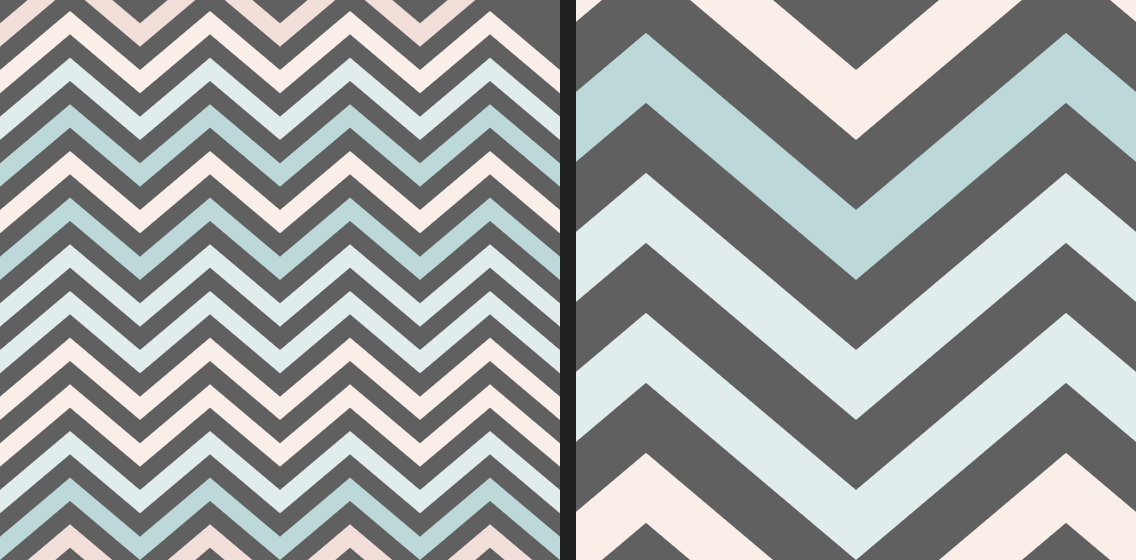
Left, the full canvas; right, a detail of the centre.
Give the GLSL for this pattern, as a WebGL 1 fragment shader.

```glsl
precision mediump float;
// Flat chevron stripes in cream, pale mint, teal and pink on dark grey.

uniform vec2 u_resolution;

const float ZIGZAGS = 4.0;          // peaks across the canvas
const float ROWS = 12.0;            // stripe spacings down the canvas
const float ZIGZAG_DROP = 0.10547;  // height from peak to valley
const float TOP_SHIFT = 0.0638;     // first peak lies this far above the top edge
const float STRIPE_FILL = 0.5;      // coloured share of each spacing
const float LAST_PEAK_X = 0.875;    // the top stripe ends at this peak

const vec3 GREY  = vec3(0.376, 0.376, 0.376);
const vec3 CREAM = vec3(0.976, 0.933, 0.910);
const vec3 MINT  = vec3(0.882, 0.929, 0.925);
const vec3 TEAL  = vec3(0.737, 0.847, 0.847);
const vec3 PINK  = vec3(0.953, 0.875, 0.855);

bool isRow(float row, float index) {
  return abs(row - index) < 0.5;
}

// Irregular colour order, counted from the top stripe.
vec3 stripeColour(float row) {
  if (isRow(row, 0.0) || isRow(row, 12.0)) return PINK;
  if (isRow(row, 3.0) || isRow(row, 5.0) || isRow(row, 11.0)) return TEAL;
  if (isRow(row, 1.0) || isRow(row, 4.0) ||
      isRow(row, 8.0) || isRow(row, 9.0)) return CREAM;
  return MINT;
}

// Triangle wave: 0 at a peak, 1 at a valley.
float zigzag(float x) {
  return abs(2.0 * fract(x * ZIGZAGS) - 1.0);
}

void main() {
  vec2 uv = gl_FragCoord.xy / u_resolution;
  float depth = 1.0 - uv.y + TOP_SHIFT - ZIGZAG_DROP * zigzag(uv.x);

  // Centre each stripe in its own cell so both edges blend with its colour.
  float cell = depth * ROWS + 0.5 - 0.5 * STRIPE_FILL;
  float row = floor(cell);
  float edge = 0.5 * STRIPE_FILL - abs(fract(cell) - 0.5);

  // One pixel measured across the slanted edge, in cell units.
  float slope = 2.0 * ZIGZAGS * ZIGZAG_DROP;
  float pixel = ROWS * length(vec2(1.0, slope)) / u_resolution.y;
  float stripe = clamp(edge / pixel + 0.5, 0.0, 1.0);

  // The top stripe is missing in the right corner.
  if (isRow(row, 0.0)) stripe *= 1.0 - step(LAST_PEAK_X, uv.x);

  gl_FragColor = vec4(mix(GREY, stripeColour(row), stripe), 1.0);
}
```
